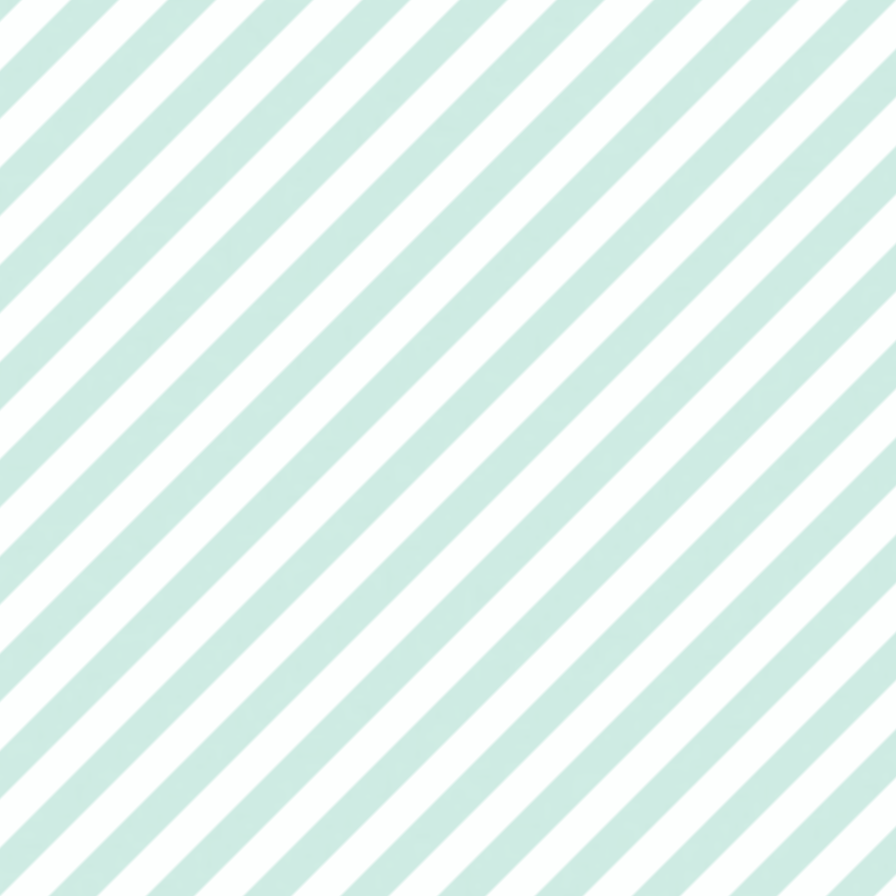
Write a WebGL 2 fragment shader that draws this pattern.

```glsl
#version 300 es
precision highp float;
// Diagonal mint stripes on near-white, rising to the right at 45 degrees.
// A folded coordinate gives the distance to the nearest stripe centre;
// soft edges and a very faint value-noise mottle finish the print.

uniform vec2 u_resolution;
out vec4 fragColor;

float hash(vec2 cell) {
    vec3 p = fract(vec3(cell.xyx) * 0.1031);
    p += dot(p, p.yzx + 33.33);
    return fract((p.x + p.y) * p.z);
}

float valueNoise(vec2 p) {
    vec2 cell = floor(p);
    vec2 f = fract(p);
    f = f * f * (3.0 - 2.0 * f);
    float low = mix(hash(cell), hash(cell + vec2(1.0, 0.0)), f.x);
    float high = mix(hash(cell + vec2(0.0, 1.0)), hash(cell + vec2(1.0)), f.x);
    return mix(low, high, f.y);
}

void main() {
    vec2 uv = gl_FragCoord.xy / u_resolution;

    // Position across the stripes, counted in repeats from the upper left
    float across = (uv.x + 1.0 - uv.y) * 9.22;
    float fromCentre = abs(fract(across - 0.972 + 0.5) - 0.5);

    // Edge softness in repeats, never thinner than about one pixel
    float softness = max(0.03, 10.0 / min(u_resolution.x, u_resolution.y));
    float stripe = 1.0 - smoothstep(0.248 - softness, 0.248 + softness, fromCentre);

    // Faint unevenness of the mint ink
    vec3 mint = vec3(0.808, 0.922, 0.890);
    mint += 0.006 * (valueNoise(uv * 90.0) - 0.5);

    vec3 paper = vec3(0.994, 1.0, 0.998);
    fragColor = vec4(mix(paper, mint, stripe), 1.0);
}
```
